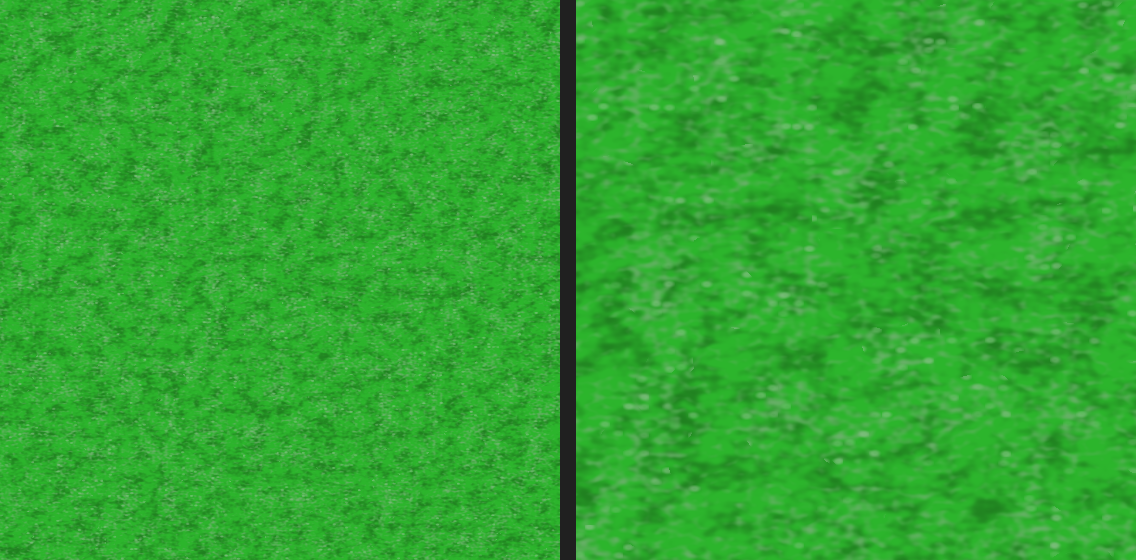
Left, the full canvas; right, a detail of the centre.
This texture is drawn by a WebGL 1 fragment shader. Its source:

```glsl
precision highp float;
// Dense green turf: ragged dark tufts, fine sideways streaks and pale specks.

#define DEEP vec3(0.125, 0.505, 0.125)
#define LUSH vec3(0.172, 0.708, 0.172)
#define PALE vec3(0.42, 0.69, 0.42)
#define GLINT vec3(0.56, 0.77, 0.56)
#define TUFT_SCALE vec2(40.0, 48.0)
#define STREAK_SCALE vec2(80.0, 165.0)
#define GRAIN_SCALE vec2(150.0, 230.0)
#define SPECK_SCALE vec2(130.0, 180.0)
#define FRAY 0.008
#define SPECK_SHARE 0.16

uniform vec2 u_resolution;

vec2 hash2(vec2 p) {
  vec3 q = fract(p.xyx * vec3(0.1031, 0.1030, 0.0973));
  q += dot(q, q.yzx + 33.33);
  return fract((q.xx + q.yz) * q.zy);
}

float cornerSlope(vec2 cell, vec2 offset) {
  float angle = 6.2832 * hash2(cell).x;
  return dot(vec2(cos(angle), sin(angle)), offset);
}

// Gradient noise, roughly -1 to 1.
float noise(vec2 p) {
  vec2 i = floor(p);
  vec2 f = p - i;
  vec2 u = f * f * f * (f * (f * 6.0 - 15.0) + 10.0);
  vec2 e = vec2(1.0, 0.0);
  float low = mix(cornerSlope(i, f), cornerSlope(i + e, f - e), u.x);
  float high = mix(cornerSlope(i + e.yx, f - e.yx),
                   cornerSlope(i + 1.0, f - 1.0), u.x);
  return 1.5 * mix(low, high, u.y);
}

// Small flattened dots, one chance per jittered cell.
float specks(vec2 p, float share) {
  vec2 cell = floor(p);
  vec2 chance = hash2(cell + 71.0);
  vec2 center = 0.35 + 0.3 * hash2(cell + 19.0);
  float dist = length((p - cell - center) * vec2(0.85, 1.0));
  float dot_ = 1.0 - smoothstep(0.12, 0.5, dist);
  return dot_ * step(chance.x, share) * (0.4 + 0.6 * chance.y);
}

void main() {
  vec2 uv = gl_FragCoord.xy / u_resolution.y;

  // Fray the tuft outlines sideways and lean them to the right.
  vec2 frayed = uv;
  frayed.x += FRAY * noise(uv * vec2(55.0, 190.0) + 7.3);
  frayed.x -= 0.3 * uv.y;

  // Light and shade.
  float tufts = noise(frayed * TUFT_SCALE + 23.7);
  float clumps = noise(frayed * TUFT_SCALE * 0.4 + 51.2);
  float streaks = noise(uv * STREAK_SCALE + 11.4);
  float grain = noise(uv * GRAIN_SCALE + 37.9);
  float tone = 0.62 * tufts + 0.25 * clumps + 0.42 * streaks + 0.32 * grain;
  vec3 color = mix(DEEP, LUSH, smoothstep(-0.9, 0.35, tone));

  // Faded blades, in soft patches and fine flecks.
  float patches = noise(uv * 26.0 + 91.6);
  float flecks = noise(uv * STREAK_SCALE * 1.2 + 63.1);
  float dust = noise(uv * GRAIN_SCALE * 1.1 + 82.5);
  float fade = 0.45 * patches + 0.55 * flecks + 0.55 * dust + 0.15 * tone;
  color = mix(color, PALE, smoothstep(-0.2, 1.25, fade));

  // Bright tips, gathered where the turf is faded.
  float share = SPECK_SHARE * smoothstep(-0.5, 0.7, patches + 0.4 * clumps);
  color = mix(color, GLINT, 0.6 * specks(uv * SPECK_SCALE, share));

  gl_FragColor = vec4(color, 1.0);
}
```
